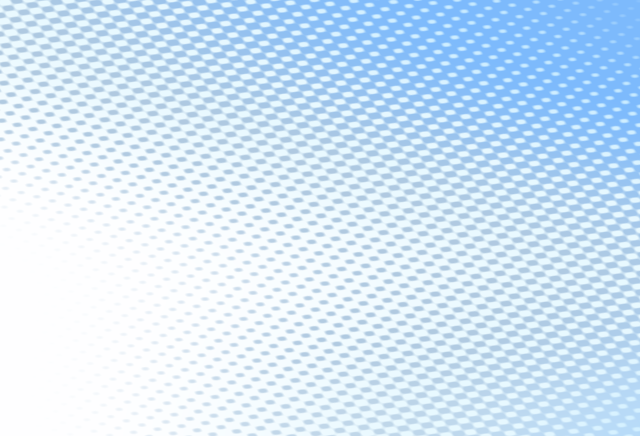
Write a Shadertoy shader that draws this background.

```glsl
// A soft halftone screen: slate dots on white at the left grow, join and
// invert into pale dots on sky blue towards the upper right corner.
// A skewed cosine lattice is thresholded by a smooth coverage field.

const float TAU = 6.2831853;

const vec3 WHITE = vec3(0.995, 0.997, 1.0);
const vec3 ICE   = vec3(0.91, 0.975, 1.0);
const vec3 FROST = vec3(0.78, 0.92, 1.0);
const vec3 SLATE = vec3(0.69, 0.79, 0.88);
const vec3 SKY   = vec3(0.49, 0.73, 0.99);
const vec3 HAZE  = vec3(0.68, 0.83, 0.97);

// Lattice height in 0..1: one at the dot centres, zero at the gap centres
float screenHeight(vec2 p, vec2 origin, vec2 rowStep, vec2 columnStep) {
    vec2 cell = inverse(mat2(rowStep, columnStep)) * (p - origin);
    vec2 wave = cos(TAU * cell);
    return 0.5 + 0.25 * (wave.x + wave.y);
}

// Share of ink: rises to the right, to the top and into the lower right
float inkCoverage(vec2 uv) {
    float top = 0.45 * smoothstep(0.3, 1.05, uv.y);
    float bottom = 0.25 * uv.x * smoothstep(0.45, -0.05, uv.y);
    return 0.5 * uv.x + top + bottom;
}

// Soft threshold, widened when the cells become small on the canvas
float halftone(float height, float coverage, float softness) {
    float edge = max(softness, fwidth(height));
    return smoothstep(-edge, edge, height - (1.0 - coverage));
}

vec3 paperColor(float coverage) {
    vec3 pale = mix(WHITE, ICE, smoothstep(0.12, 0.5, coverage));
    vec3 tinted = mix(pale, FROST, smoothstep(0.55, 0.85, coverage));
    return mix(tinted, SKY, smoothstep(0.82, 1.0, coverage));
}

vec3 inkColor(vec2 uv, float coverage) {
    vec3 blue = mix(HAZE, SKY, smoothstep(0.15, 0.8, uv.y));
    return mix(SLATE, blue, smoothstep(0.4, 0.8, coverage));
}

void mainImage(out vec4 fragColor, in vec2 fragCoord) {
    vec2 uv = fragCoord / iResolution.xy;
    vec2 p = fragCoord / iResolution.y;

    // Dot screen, in units of the canvas height
    float height = screenHeight(p, vec2(0.890, 0.6385),
                                vec2(0.0358, -0.0096), vec2(-0.0192, -0.0167));
    float coverage = inkCoverage(uv);
    float ink = halftone(height, coverage, 0.22);

    // Ink fades out at the left and pales along the lower edge
    float strength = smoothstep(0.02, 0.32, coverage);
    strength *= mix(0.72, 1.0, smoothstep(0.0, 0.25, uv.y));

    vec3 color = mix(paperColor(coverage), inkColor(uv, coverage), ink * strength);
    fragColor = vec4(color, 1.0);
}
```
